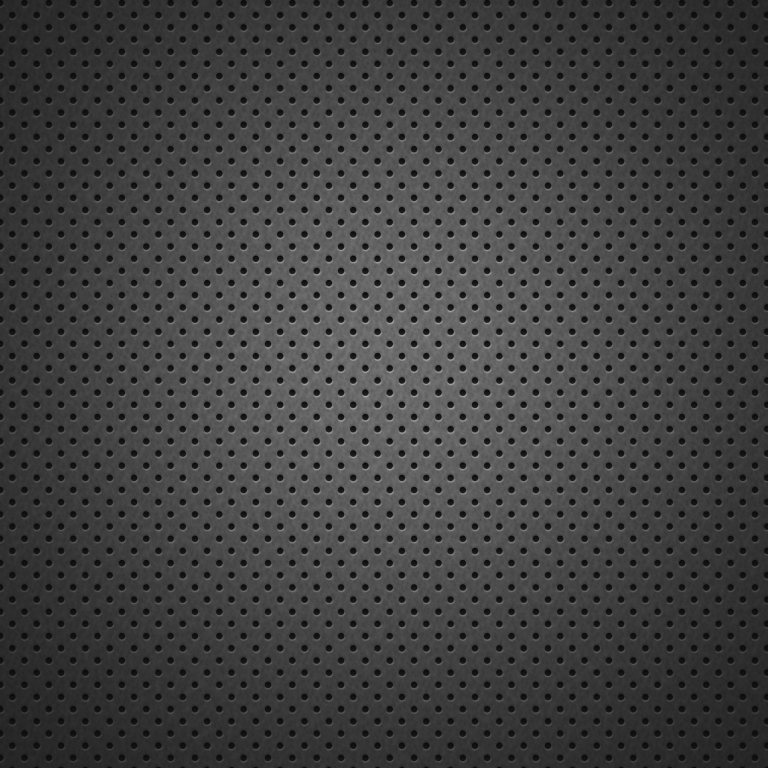
Write a Shadertoy shader that draws this pattern.

```glsl
const float REPEATS = 31.54;
const vec2 GRID_OFFSET = vec2(0.006, 0.415);
const float HOLE_RADIUS = 0.132;
const vec2 GLOW_CENTER = vec2(0.51, 0.54);

vec2 hash2(vec2 cell) {
    vec3 q = fract(cell.xyx * vec3(0.1031, 0.1030, 0.0973));
    q += dot(q, q.yzx + 33.33);
    return fract((q.xx + q.yz) * q.zy);
}

mat2 rotation(float angle) {
    float c = cos(angle), s = sin(angle);
    return mat2(c, s, -s, c);
}

// Distance to the nearest scattered point
float cellular(vec2 p) {
    vec2 cell = floor(p), local = fract(p);
    float nearest = 8.0;
    for (int y = -1; y <= 1; y++) {
        for (int x = -1; x <= 1; x++) {
            vec2 neighbor = vec2(x, y);
            vec2 delta = neighbor + hash2(cell + neighbor) - local;
            nearest = min(nearest, dot(delta, delta));
        }
    }
    return sqrt(nearest);
}

// Stretched cells at several angles, roughly zero mean
float metalGrain(vec2 uv) {
    float grain = 0.0, weight = 0.5;
    vec2 scale = vec2(170.0, 75.0);
    for (int i = 0; i < 3; i++) {
        vec2 p = rotation(0.45 - 0.8 * float(i)) * uv * scale.x;
        p.y *= scale.y / scale.x;
        grain += weight * (cellular(p + 40.0 * float(i + 1)) - 0.5);
        scale *= 1.35;
        weight *= 0.8;
    }
    return grain;
}

// Offset from the nearest hole in a staggered square grid
vec2 nearestHole(vec2 grid) {
    vec2 corner = fract(grid + 0.5) - 0.5;
    vec2 middle = fract(grid) - 0.5;
    return dot(corner, corner) < dot(middle, middle) ? corner : middle;
}

float glow(vec2 uv, vec2 center) {
    vec2 d = uv - center;
    return 0.13 + 0.30 * exp(-4.9 * dot(d, d));
}

void mainImage(out vec4 fragColor, in vec2 fragCoord) {
    vec2 uv = fragCoord / iResolution.y;
    vec2 offset = nearestHole(uv * REPEATS - GRID_OFFSET);
    float edge = length(offset) - HOLE_RADIUS;
    float blur = max(0.6 * REPEATS / iResolution.y, 0.03);

    // Lit sheet with fine grain
    float light = glow(uv, GLOW_CENTER);
    float shade = light * (1.0 + 0.28 * metalGrain(uv));

    // Bevel: bright lower lip, faint dark upper lip
    float rim = exp(-pow((edge - 0.03) / 0.04, 2.0));
    float facing = dot(offset, normalize(vec2(0.25, -1.0))) / max(length(offset), 0.001);
    shade += light * rim * (0.48 * smoothstep(0.1, 1.0, facing)
                          - 0.12 * smoothstep(0.1, 1.0, -facing));

    // Dark hole, slightly lighter toward its lower wall
    float inside = 1.0 - smoothstep(-blur, blur, edge);
    float depth = 0.045 + 0.10 * light - 0.12 * light * offset.y / HOLE_RADIUS;
    shade = mix(shade, depth, inside);

    fragColor = vec4(vec3(shade), 1.0);
}
```
